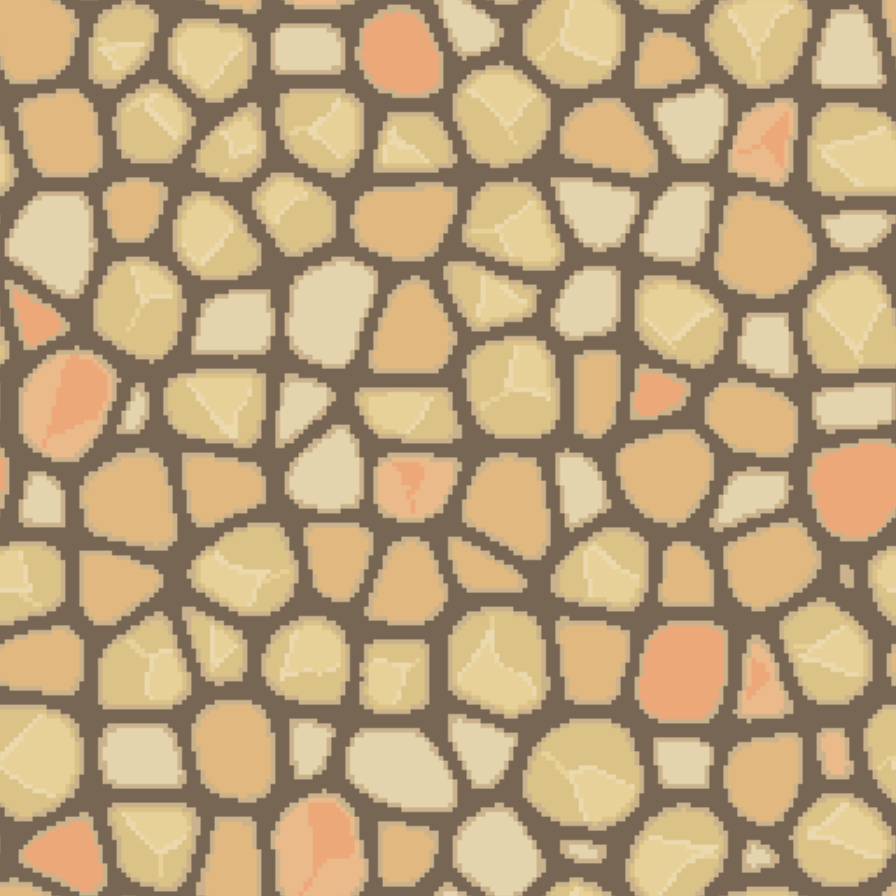
Write a three.js fragment shader that draws this texture.

```glsl
// Pixel-art cobblestones: rounded stones in brown mortar, some with facets and cracks.
// A wrapping, weighted Voronoi diagram gives stones of mixed size; a smooth minimum of
// the distances to their borders rounds them, and all is drawn on a coarse pixel grid.

varying vec2 vUv;

const float STONES = 10.0;       // stones per side, even so the size pattern wraps
const float PIXELS = 192.0;      // art pixels per side
const float PIXEL_BLUR = 0.375;  // blend width between art pixels
const float JITTER = 0.68;
const float SIZE_SPREAD = 0.40;
const float HALF_GAP = 0.07;     // half the mortar width, in stone cells
const float WOBBLE = 0.06;
const float ART_PIXEL = STONES / PIXELS;

const vec3 MORTAR = vec3(0.47, 0.40, 0.33);
const vec3 RIM = vec3(0.79, 0.70, 0.55);
const vec3 TAN = vec3(0.88, 0.72, 0.50);
const vec3 CREAM = vec3(0.89, 0.83, 0.68);
const vec3 YELLOW_SHADE = vec3(0.86, 0.76, 0.53);
const vec3 YELLOW_LIGHT = vec3(0.91, 0.82, 0.60);
const vec3 YELLOW_CRACK = vec3(0.92, 0.85, 0.68);
const vec3 CORAL = vec3(0.93, 0.66, 0.48);
const vec3 CORAL_PALE = vec3(0.92, 0.73, 0.54);

vec2 wrapCell(vec2 cell, float period) {
  return mod(cell + 0.5, period) - 0.5;
}

vec3 hash3(vec2 cell, float seed) {
  vec3 h = fract((vec3(cell.xyx) + seed) * vec3(0.1031, 0.1030, 0.0973));
  h += dot(h, h.yxz + 33.33);
  return fract((h.xxy + h.yzz) * h.zyx);
}

// Wrapping two-channel value noise, from -0.5 to 0.5
vec2 noise2(vec2 p, float period) {
  vec2 i = floor(p);
  vec2 f = fract(p);
  f = f * f * (3.0 - 2.0 * f);
  vec2 a = hash3(wrapCell(i, period), 7.0).xy;
  vec2 b = hash3(wrapCell(i + vec2(1.0, 0.0), period), 7.0).xy;
  vec2 c = hash3(wrapCell(i + vec2(0.0, 1.0), period), 7.0).xy;
  vec2 d = hash3(wrapCell(i + 1.0, period), 7.0).xy;
  return mix(mix(a, b, f.x), mix(c, d, f.x), f.y) - 0.5;
}

// Centre in xy, relative size from 0 to 1 in z
vec3 stoneAt(vec2 cell) {
  vec2 id = wrapCell(cell, STONES);
  vec3 h = hash3(id, 19.0);
  float parity = step(0.5, mod(floor(id.x + id.y + 0.5), 2.0));
  return vec3(cell + 0.5 + JITTER * (h.xy - 0.5), 0.35 * parity + 0.65 * h.z);
}

// Colour of a stone's face, at offset q from its centre and depth from its edge
vec3 faceColor(vec2 id, vec2 q, float depth, float size, float ripple) {
  vec3 pick = hash3(id, 53.0);
  vec3 h = hash3(id, 91.0);
  bool coral = pick.x < 0.13;
  float kind = size + 0.6 * (pick.y - 0.5);
  if (!coral && kind < 0.40) return CREAM;
  if (!coral && kind < 0.66) return TAN;

  // Wedge-shaped facet with bright edges and a fork running out of its tip
  vec2 n1 = normalize(h.xy - 0.5 + 0.001);
  vec2 n2 = normalize(vec2(-n1.y, n1.x) - n1 * (h.z - 0.2));
  float wedge = max(dot(q, n1) - 0.05 - 0.15 * pick.z,
                    dot(q, n2) - 0.08 - 0.12 * h.z) + 0.12 * ripple;
  float fork = abs(dot(q, normalize(n1 - 0.6 * n2)) - 0.06 + 0.2 * ripple);
  float inside = step(1.8 * ART_PIXEL, depth);
  float facet = step(wedge, 0.0) * inside;
  float crack = step(abs(wedge), 0.5 * ART_PIXEL) * inside;
  float branch = step(fork, 0.5 * ART_PIXEL) * step(0.0, wedge)
               * step(wedge, 0.32) * inside;

  if (coral) {
    if (pick.y < 0.4) return CORAL;
    vec3 face = mix(CORAL_PALE, CORAL, facet);
    return mix(face, CORAL, branch);
  }
  vec3 face = mix(YELLOW_SHADE, YELLOW_LIGHT, max(facet, branch));
  return mix(face, YELLOW_CRACK, crack);
}

vec3 pavingColor(vec2 p) {
  vec2 ripple = noise2(p * 3.0, STONES * 3.0);
  p += WOBBLE * ripple;

  // Find the stone that owns this point
  vec2 home = floor(p);
  vec2 owner = home;
  float best = 1000.0;
  for (int y = -2; y <= 2; y++) {
    for (int x = -2; x <= 2; x++) {
      vec2 cell = home + vec2(float(x), float(y));
      vec3 s = stoneAt(cell);
      vec2 q = p - s.xy;
      float power = dot(q, q) - SIZE_SPREAD * s.z;
      if (power < best) { best = power; owner = cell; }
    }
  }

  // Smooth minimum of the distances to its borders
  vec3 stone = stoneAt(owner);
  float sharpness = mix(20.0, 9.5, stone.z);
  float sum = 0.0;
  for (int y = -2; y <= 2; y++) {
    for (int x = -2; x <= 2; x++) {
      if (x == 0 && y == 0) continue;
      vec3 s = stoneAt(owner + vec2(float(x), float(y)));
      vec2 q = p - s.xy;
      float power = dot(q, q) - SIZE_SPREAD * s.z;
      float border = (power - best) / (2.0 * max(distance(s.xy, stone.xy), 0.05));
      sum += exp(-sharpness * border);
    }
  }
  float depth = -log(sum) / sharpness - HALF_GAP;
  if (depth < 0.0) return MORTAR;
  if (depth < ART_PIXEL) return RIM;
  return faceColor(wrapCell(owner, STONES), p - stone.xy, depth, stone.z, ripple.x);
}

void main() {
  // Blend neighbouring art pixels in a narrow band to soften their edges
  vec2 grid = vUv * PIXELS - 0.5;
  vec2 base = floor(grid);
  vec2 blend = clamp((fract(grid) - 0.5) / PIXEL_BLUR + 0.5, 0.0, 1.0);
  vec3 color = vec3(0.0);
  for (int i = 0; i < 4; i++) {
    vec2 corner = vec2(mod(float(i), 2.0), floor(float(i) / 2.0));
    vec2 share = mix(1.0 - blend, blend, corner);
    float weight = share.x * share.y;
    if (weight > 0.0) color += weight * pavingColor((base + corner + 0.5) * ART_PIXEL);
  }
  gl_FragColor = vec4(color, 1.0);
}
```
